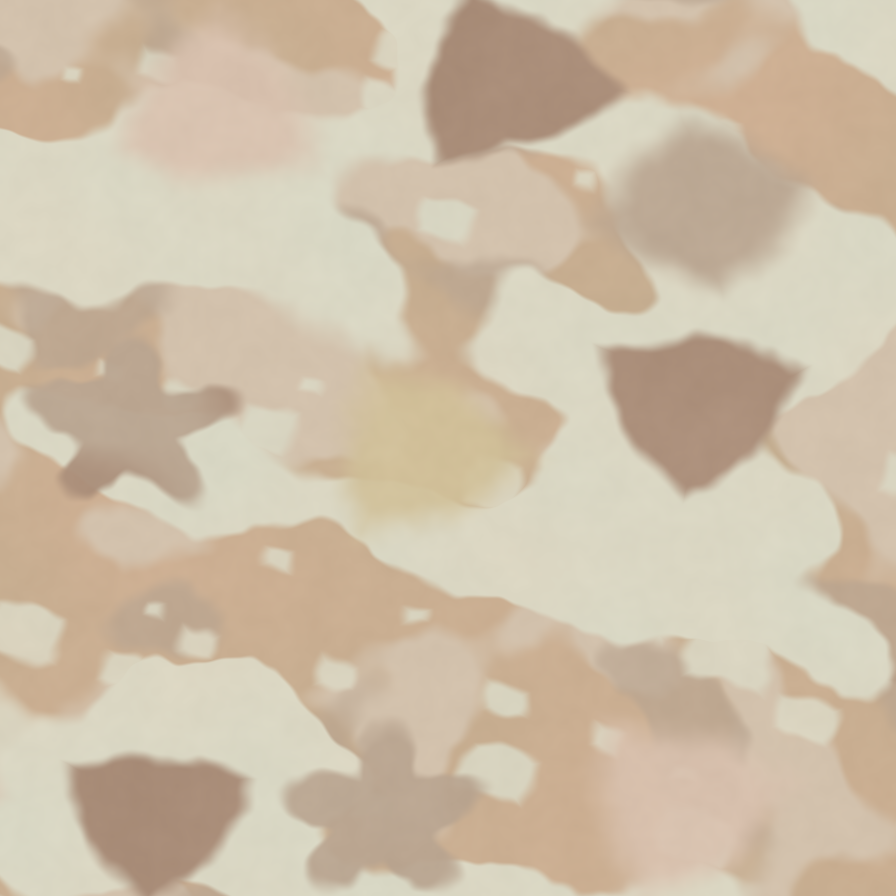
This pattern is drawn by a Shadertoy shader. Its source:

```glsl
// Weathered desert camouflage: cream islands on tan, with pale pink washes.
// Islands come from stretched gradient noise; brown wedges, lobed stars
// and faint stains are scattered on a jittered grid, then lightly mottled.

const float TAU = 6.2831853;
const vec3 CREAM  = vec3(0.855, 0.842, 0.765);
const vec3 TAN    = vec3(0.785, 0.682, 0.568);
const vec3 PALE   = vec3(0.825, 0.758, 0.675);
const vec3 TAUPE  = vec3(0.725, 0.645, 0.565);
const vec3 BROWN  = vec3(0.665, 0.555, 0.475);
const vec3 STRAW  = vec3(0.820, 0.755, 0.600);

vec2 hash2(vec2 p) {
    vec3 h = fract(p.xyx * vec3(0.1031, 0.1030, 0.0973));
    h += dot(h, h.yzx + 33.33);
    return fract((h.xx + h.yz) * h.zy);
}

float corner(vec2 cell, vec2 offset) {
    float angle = TAU * hash2(cell).x;
    return dot(vec2(cos(angle), sin(angle)), offset);
}

// Gradient noise, roughly -0.7 to 0.7
float noise(vec2 p) {
    vec2 i = floor(p), f = fract(p), e = vec2(1, 0);
    vec2 u = f * f * f * (f * (f * 6.0 - 15.0) + 10.0);
    return mix(mix(corner(i, f), corner(i + e, f - e), u.x),
               mix(corner(i + e.yx, f - e.yx), corner(i + 1.0, f - 1.0), u.x), u.y);
}

mat2 rotate(float a) {
    return mat2(cos(a), -sin(a), sin(a), cos(a));
}

// Radius-like measure of a polygon with rounded corners
float roundedPolygon(vec2 v, float sides) {
    float a = atan(v.y, v.x), sector = TAU / sides;
    float flatSide = cos(floor(0.5 + a / sector) * sector - a);
    return length(v) * mix(flatSide, 1.0, 0.4);
}

float star(vec2 v) {
    return length(v) / (1.0 + 0.3 * cos(5.0 * atan(v.y, v.x)));
}

// Small cream flecks, slightly flattened along the grain
float flecks(vec2 p) {
    vec2 q = p * vec2(9.0, 13.0), home = floor(q);
    float mask = 0.0;
    for (int k = 0; k < 9; k++) {
        vec2 cell = home + vec2(k % 3, k / 3) - 1.0;
        vec2 h = hash2(cell + 71.0), s = hash2(cell + 19.0);
        float radius = s.x < 0.32 ? mix(0.1, 0.45, s.y * s.y) : 0.0;
        float d = roundedPolygon(q - cell - 0.2 - 0.6 * h, 4.0);
        mask = max(mask, smoothstep(0.07, -0.07, d - radius) * step(0.01, radius));
    }
    return mask;
}

// Wedges, stars and stains, one per cell of a coarse grid
vec3 addPatches(vec3 col, vec2 p, float wear) {
    vec2 q = p * 3.0, home = floor(q);
    for (int k = 0; k < 9; k++) {
        vec2 cell = home + vec2(k % 3, k / 3) - 1.0;
        vec2 h = hash2(cell + 5.0), s = hash2(cell + 43.0);
        vec2 v = (q - cell - 0.25 - 0.5 * h) / 3.0;
        float kind = mod(cell.x + cell.y, 3.0);
        vec2 turned = rotate(TAU * s.x) * (v * vec2(0.92, 1.1));
        if (kind < 0.5) {
            float d = roundedPolygon(turned, 3.0) - mix(0.07, 0.085, s.y);
            col = mix(col, BROWN + 0.03 * wear, smoothstep(0.009, -0.009, d));
        } else if (kind < 1.5) {
            bool lobed = mod(cell.y, 3.0) < 1.5;
            float d = (lobed ? star(turned) : roundedPolygon(turned, 4.0)) - 0.085;
            float blur = lobed ? 0.01 : 0.025;
            vec3 tone = mix(TAUPE, BROWN, lobed ? smoothstep(-0.1, 0.3, wear) : 0.0);
            col = mix(col, tone, 0.92 * smoothstep(blur, -blur, d));
        } else {
            bool yellow = abs(mod(cell.y, 3.0) - 1.0) < 0.5;
            float d = roundedPolygon(turned, 3.0) - 0.08;
            vec3 tone = yellow ? STRAW : PALE + vec3(0.025, 0.0, 0.01);
            col = mix(col, tone, 0.9 * smoothstep(0.025, -0.025, d));
        }
    }
    return col;
}

void mainImage(out vec4 fragColor, in vec2 fragCoord) {
    vec2 p = fragCoord / iResolution.y;

    // Ragged outlines, and a grain rising towards the right
    vec2 ragged = p + 0.006 * vec2(noise(p * 38.0), noise(p * 38.0 + 57.0))
                    + 0.016 * vec2(noise(p * 13.0 + 9.0), noise(p * 13.0 + 31.0));
    vec2 grain = rotate(-0.28) * ragged;
    float wear = noise(p * 5.0 + 83.0);

    // Tan ground drifting between rosy and olive, with pale washes
    vec3 col = TAN + vec3(0.04, 0.01, 0.015) * noise(p * 4.0 + 17.0);
    float wash = noise(grain * vec2(3.2, 5.0) + 140.0) + 0.35 * noise(grain * 11.0 + 3.0);
    col = mix(col, PALE, smoothstep(0.08, 0.2, wash));
    col = mix(col, TAUPE, 0.7 * smoothstep(0.2, 0.32, noise(grain * vec2(5.0, 8.0) + 211.0)));

    // Cream islands, crisp in places and blurred in others
    float island = noise(grain * vec2(2.7, 4.3) + 23.0) + 0.4 * noise(grain * vec2(6.0, 9.0) + 65.0);
    float blur = mix(0.025, 0.11, smoothstep(0.1, 0.4, noise(p * 2.6 + 300.0)));
    float cream = smoothstep(-blur, blur, island - 0.05);
    cream = max(cream, 0.9 * flecks(grain));
    vec3 creamTone = CREAM + vec3(-0.015, 0.005, 0.01) * noise(p * 6.0 + 47.0);
    col = mix(col, creamTone, cream);

    col = addPatches(col, ragged, wear);
    col += 0.012 * noise(p * 24.0 + 7.0) + 0.008 * noise(p * 70.0);
    fragColor = vec4(col, 1.0);
}
```
